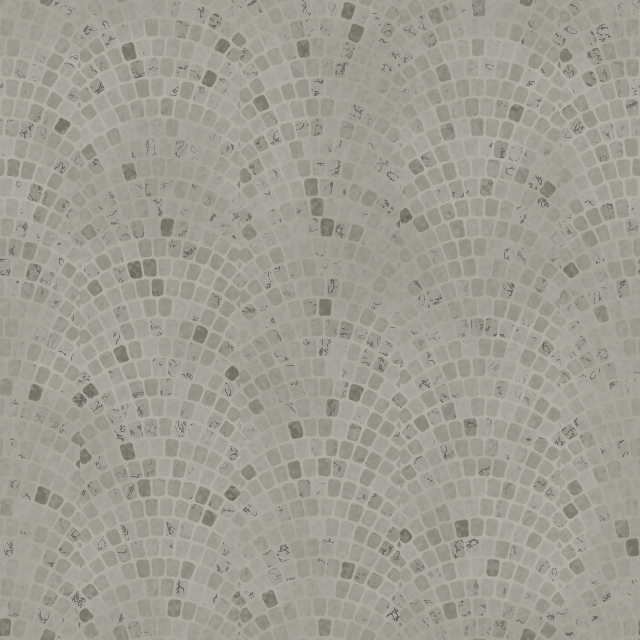
Write a WebGL 2 fragment shader that draws this pattern.

```glsl
#version 300 es
precision highp float;

uniform vec2 u_resolution;
out vec4 fragColor;

const float COLUMNS = 4.0;
const float ROWS = 32.0;
const float STONES_PER_ARC = 12.0;
const float HALF_ANGLE = 0.785398;
const float ROW_PHASE = 0.14;
const float JOINT = 0.0030;
const float CORNER = 0.0052;

const vec3 GROUT = vec3(0.69, 0.685, 0.645);
const vec3 PALE = vec3(0.66, 0.65, 0.62);
const vec3 BASE = vec3(0.63, 0.62, 0.58);
const vec3 SHADE = vec3(0.575, 0.565, 0.525);
const vec3 DARK = vec3(0.45, 0.445, 0.40);
const vec3 VEIN = vec3(0.37, 0.37, 0.34);

float hash(vec2 p) {
  return fract(sin(dot(p, vec2(127.1, 311.7))) * 43758.5453);
}

// Value noise that repeats every period cells
float noise(vec2 p, float period) {
  vec2 i = floor(p);
  vec2 f = fract(p);
  f = f * f * (3.0 - 2.0 * f);
  float a = hash(mod(i, period));
  float b = hash(mod(i + vec2(1.0, 0.0), period));
  float c = hash(mod(i + vec2(0.0, 1.0), period));
  float d = hash(mod(i + vec2(1.0, 1.0), period));
  return mix(mix(a, b, f.x), mix(c, d, f.x), f.y);
}

float fbm(vec2 p, float period) {
  float sum = 0.0;
  float amp = 0.533;
  for (int k = 0; k < 4; k++) {
    sum += amp * noise(p, period);
    p *= 2.0;
    period *= 2.0;
    amp *= 0.5;
  }
  return sum;
}

float roundedBox(vec2 p, vec2 halfSize, float radius) {
  vec2 q = abs(p) - halfSize + radius;
  return length(max(q, 0.0)) + min(max(q.x, q.y), 0.0) - radius;
}

vec2 rotate(vec2 p, float angle) {
  float c = cos(angle);
  float s = sin(angle);
  return vec2(c * p.x - s * p.y, s * p.x + c * p.y);
}

// Arched courses: xy = position inside the stone, zw = stone id
vec4 archedStone(vec2 uv, float radius, out vec2 size) {
  float column = floor(uv.x * COLUMNS + 0.5);
  float dx = uv.x - column / COLUMNS;
  float rise = radius - sqrt(radius * radius - dx * dx);
  float v = (uv.y + rise) * ROWS - ROW_PHASE;
  float row = floor(v);
  float wrappedRow = mod(row, ROWS);

  // Joints point at the centre of each course's own circle
  float centreY = (row + 0.5 + ROW_PHASE) / ROWS - radius;
  float theta = atan(dx, uv.y - centreY);
  float shift = 0.5 * mod(wrappedRow, 2.0) + 0.22 * hash(vec2(wrappedRow, 5.0));
  float u = (column + 0.5 * theta / HALF_ANGLE) * STONES_PER_ARC + shift;

  size = vec2(2.0 * HALF_ANGLE * radius / STONES_PER_ARC, cos(theta) / ROWS);
  vec2 local = (vec2(fract(u), v - row) - 0.5) * size;
  return vec4(local, mod(floor(u), COLUMNS * STONES_PER_ARC), wrappedRow);
}

// Short broken mineral streaks, turned differently in each stone
float veins(vec2 local, vec2 id, float pick) {
  vec2 q = rotate(local, 6.283 * hash(id + 3.7)) * vec2(75.0, 130.0);
  q += 40.0 * vec2(hash(id + 11.3), hash(id + 17.9)) + 5.0;
  float streak = 1.0 - smoothstep(0.015, 0.07, abs(fbm(q, 128.0) - 0.5));
  float broken = smoothstep(0.48, 0.68, noise(q * 0.8 + 9.0, 128.0));
  return streak * broken * smoothstep(0.35, 0.9, pick);
}

vec3 stoneColor(vec2 local, vec2 id, float grain, float clarity) {
  float tone = hash(id + 0.5);
  float mottling = fbm(local * 160.0 + 30.0 + 20.0 * tone, 128.0) - 0.5;
  vec3 color = mix(PALE, SHADE, clamp(0.45 + (tone - 0.5) * mix(0.5, 1.0, clarity) + 0.7 * mottling, 0.0, 1.0));
  float darkness = smoothstep(0.88, 1.0, hash(id + 7.1));
  color = mix(color, DARK, darkness * clamp(0.85 + 1.2 * mottling, 0.0, 1.0));
  color = mix(color, VEIN, 0.8 * veins(local, id, hash(id + 23.0)));
  return color + 0.035 * (grain - 0.5);
}

void main() {
  vec2 uv = gl_FragCoord.xy / u_resolution;
  float pixel = 1.0 / min(u_resolution.x, u_resolution.y);
  float radius = 0.5 / COLUMNS / sin(HALF_ANGLE);

  // Broad wear and fine surface grain
  float wear = fbm(uv * 7.0, 7.0);
  float clarity = smoothstep(0.3, 0.68, wear);
  float grain = fbm(uv * 128.0, 128.0);

  vec2 size;
  vec4 cell = archedStone(uv, radius, size);
  vec2 chip = vec2(noise(uv * 110.0, 110.0), noise(uv * 110.0 + 41.0, 110.0)) - 0.5;
  vec2 halfSize = 0.5 * (size - JOINT) - 0.0007 * hash(cell.zw + 31.0);
  float edge = roundedBox(cell.xy + 0.0018 * chip, halfSize, CORNER);
  float stoneMask = 1.0 - smoothstep(-0.0004 - 0.6 * pixel, 0.0004 + 0.6 * pixel, edge);

  // Faded joints sink towards the stone colour
  vec3 stone = stoneColor(cell.xy, cell.zw, grain, clarity);
  vec3 grout = mix(BASE, GROUT, 0.3 + 0.7 * clarity) + 0.03 * (grain - 0.5);
  vec3 color = mix(grout, stone, stoneMask);
  color += 0.03 * (fbm(uv * 5.0 + 2.0, 5.0) - 0.5);
  fragColor = vec4(color, 1.0);
}
```
